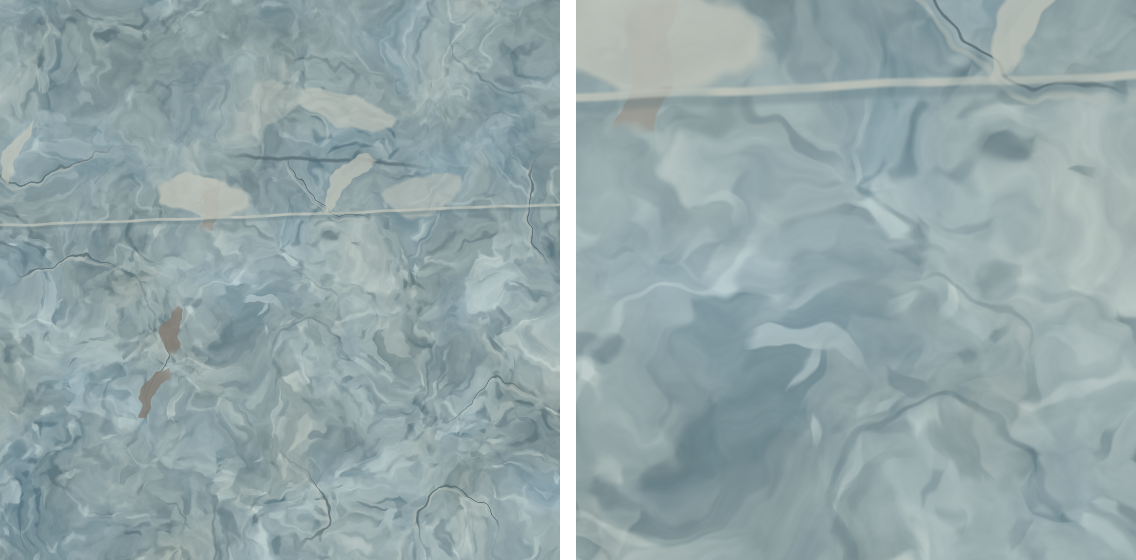
Left: the whole. Right: its middle third, enlarged.
Reproduce this texture procedurally as a Shadertoy shader.

```glsl
// Blue-grey brecciated marble: angular shards, pale pebbles, cracks and one long pale seam.
#define WARP 0.13
#define SHARD_LAYERS 5
#define SHARD_OPACITY 0.82
#define CLOUD_CONTRAST 0.95
#define GRAIN_CONTRAST 0.38
#define FLECK_DENSITY 0.08
#define EDGE 0.0035
#define DEEP vec3(0.400, 0.495, 0.525)
#define PALE vec3(0.725, 0.785, 0.778)
#define CREAM vec3(0.740, 0.760, 0.725)
#define BROWN vec3(0.500, 0.475, 0.440)

const float TAU = 6.28318;

vec2 hash2(vec2 p) {
    vec3 h = fract(p.xyx * vec3(0.1031, 0.1030, 0.0973));
    h += dot(h, h.yzx + 33.33);
    return fract((h.xx + h.yz) * h.zy);
}

float gradientAt(vec2 cell, vec2 offset) {
    float angle = TAU * hash2(cell).x;
    return dot(vec2(cos(angle), sin(angle)), offset);
}

float noise(vec2 p) {
    vec2 i = floor(p), f = p - i;
    vec2 u = f * f * f * (f * (f * 6.0 - 15.0) + 10.0);
    vec2 e = vec2(1.0, 0.0);
    return mix(mix(gradientAt(i, f), gradientAt(i + e, f - e), u.x),
               mix(gradientAt(i + e.yx, f - e.yx), gradientAt(i + 1.0, f - 1.0), u.x), u.y);
}

float fbm(vec2 p) {
    float sum = 0.0, amp = 0.5;
    for (int i = 0; i < 5; i++) {
        sum += amp * noise(p);
        p = mat2(1.6, 1.2, -1.2, 1.6) * p + 17.3;
        amp *= 0.5;
    }
    return sum;
}

// Thin line along the zero contour of a noise field; width in canvas units.
float vein(vec2 p, float freq, float width) {
    return 1.0 - smoothstep(0.2 * width, width, abs(noise(p * freq)) / freq);
}

// Scattered convex fragments, sharp on one side and fading on the other.
// Returns the tone painted over the input tone, and the coverage.
vec2 shards(vec2 p, float scale, float density, float tone, float opacity) {
    vec2 home = floor(p * scale);
    float cover = 0.0;
    for (int y = -1; y <= 1; y++)
    for (int x = -1; x <= 1; x++) {
        vec2 cell = home + vec2(x, y);
        vec2 look = hash2(cell + 71.7);
        if (look.x > density) continue;
        vec2 shape = hash2(cell + 23.1);
        float angle = 0.6 + 3.0 * (shape.x - 0.5) + (look.y > 0.5 ? TAU * 0.5 : 0.0);
        vec2 axis = vec2(cos(angle), sin(angle));
        vec2 q = p * scale - cell - hash2(cell);
        q = vec2(dot(q, axis), dot(q, vec2(-axis.y, axis.x))) * vec2(0.6, 0.8 + 1.3 * shape.y);
        float d = -1.0;
        for (int k = 0; k < 5; k++) {
            vec2 side = hash2(cell + 9.7 * float(k + 1));
            float a = TAU * (float(k) + 0.5 * side.x) / 5.0;
            d = max(d, dot(q, vec2(cos(a), sin(a))) - 0.15 - 0.17 * side.y);
        }
        float soft = EDGE * scale;
        float mask = 1.0 - smoothstep(-soft, 0.3 * soft, d);
        float fade = smoothstep(-0.38, 0.2, q.x);
        tone = mix(tone, 0.1 + 0.86 * fract(look.y * 7.31), mask * fade * opacity);
        cover = max(cover, mask);
    }
    return vec2(tone, cover);
}

void mainImage(out vec4 fragColor, in vec2 fragCoord) {
    vec2 uv = fragCoord / iResolution.y;

    // Bend the stone
    vec2 p = uv + WARP * vec2(fbm(uv * 5.0), fbm(uv * 5.0 + 41.0));
    p += 0.007 * vec2(noise(uv * 34.0), noise(uv * 34.0 + 13.0));
    float seam = uv.y - 0.597 - 0.038 * uv.x - 0.003 * noise(vec2(uv.x * 18.0, 3.5));
    float calm = smoothstep(-0.03, 0.06, seam);

    // Clouds and angular fragments
    float tone = 0.5 + CLOUD_CONTRAST * fbm(p * 4.0 + 5.0);
    for (int i = 0; i < SHARD_LAYERS; i++) {
        float scale = 4.2 * pow(1.6, float(i));
        tone = shards(p + 3.7 * float(i), scale, 0.95, tone, SHARD_OPACITY * (1.0 - 0.4 * calm)).x;
    }
    tone += 0.45 * fbm(p * 7.0 + 60.0) - 0.03 * calm;

    // Grain, dark speckle and wisps
    tone += GRAIN_CONTRAST * fbm(p * 42.0);
    float cluster = smoothstep(0.0, 0.35, noise(p * 6.0 + 8.0));
    tone -= 0.35 * cluster * smoothstep(0.05, 0.4, noise(p * 48.0));
    tone += 0.22 * vein(p + 4.0, 11.0, 0.005) * smoothstep(0.0, 0.3, noise(uv * 7.0 + 31.0));
    tone -= 0.25 * vein(p + 9.0, 8.0, 0.006) * smoothstep(0.0, 0.3, noise(uv * 6.0 + 52.0));
    vec3 color = mix(DEEP, PALE, clamp(tone, -0.08, 1.05));
    color += 0.07 * fbm(p * 5.0 + 90.0) * vec3(1.0, 0.1, -0.9);

    // Dark cracks with pale flanks
    float open = smoothstep(0.08, 0.3, noise(uv * 4.0 + 77.0));
    color = mix(color, CREAM, 0.45 * open * vein(p + 20.006, 4.0, 0.006));
    color = mix(color, DEEP * 0.8, 0.75 * open * vein(p + 20.0, 4.0, 0.003));
    float crack = abs(uv.y - 0.745 + 0.055 * uv.x - 0.025 * fbm(vec2(uv.x * 9.0, 6.3)));
    float span = smoothstep(0.40, 0.46, uv.x) * (1.0 - smoothstep(0.68, 0.79, uv.x));
    color = mix(color, DEEP * 0.85, 0.75 * span * (1.0 - smoothstep(0.001, 0.005, crack)));

    // Brown and cream slivers
    vec2 fleck = shards(p + 11.0, 9.0, FLECK_DENSITY, 0.5, 1.0);
    color = mix(color, mix(BROWN, CREAM, smoothstep(0.4, 0.6, fleck.x)), 0.8 * fleck.y);

    // Pale rounded pebbles
    vec2 bent = mix(uv, p, 0.7);
    for (int i = 0; i < 4; i++) {
        float n = float(i);
        vec2 q = bent - vec2(0.36 + 0.13 * n, 0.755 - 0.105 * cos(2.1 * n));
        q.y += 0.15 * q.x * cos(3.0 * n);
        float d = length(q / vec2(0.078 - 0.006 * n, 0.038)) - 1.0;
        float strength = 0.58 + 0.27 * cos(2.6 * n);
        color = mix(color, CREAM + 0.08 * fbm(p * 18.0), strength * (1.0 - smoothstep(-0.12, 0.06, d)));
    }

    // Long seam
    color = mix(color, DEEP, 0.35 * (1.0 - smoothstep(0.001, 0.006, abs(seam + 0.005))));
    float strand = 0.75 + 0.5 * noise(uv * 40.0);
    color = mix(color, CREAM, strand * (1.0 - smoothstep(0.001, 0.0038, abs(seam))));

    fragColor = vec4(color, 1.0);
}
```
